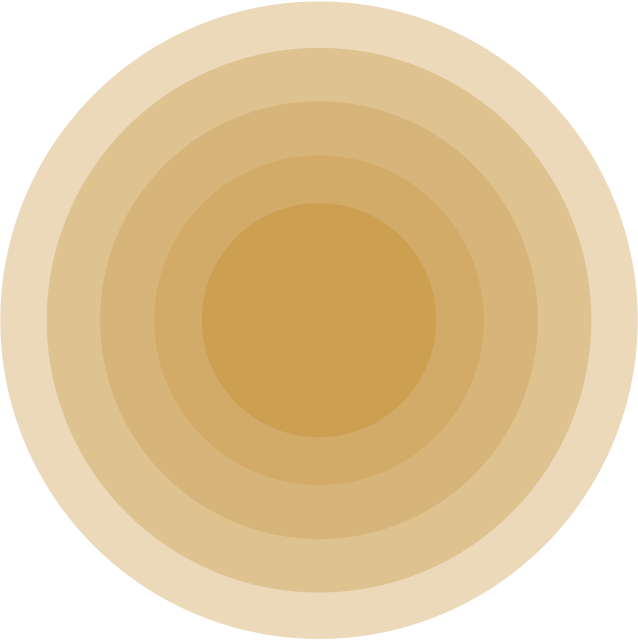
This background is drawn by a Shadertoy shader. Its source:

```glsl
// Five concentric discs in deepening shades of gold on a white ground.
// Each disc is a circle distance, painted from the largest to the smallest
// with an edge softened over about one pixel.

// Lays a centred disc of the given radius over the colour below it.
vec3 paintDisc(vec3 below, vec3 tint, float dist, float radius) {
    float coverage = clamp((radius - dist) * iResolution.y + 0.5, 0.0, 1.0);
    return mix(below, tint, coverage);
}

void mainImage(out vec4 fragColor, in vec2 fragCoord) {
    // Distance from the centre, in canvas heights
    vec2 centre = vec2(0.5, 0.4997) * iResolution.xy;
    float dist = length(fragCoord - centre) / iResolution.y;

    // Pale rim inward to the deep gold core
    vec3 color = vec3(1.0);
    color = paintDisc(color, vec3(0.925, 0.851, 0.731), dist, 0.498);
    color = paintDisc(color, vec3(0.871, 0.761, 0.565), dist, 0.4255);
    color = paintDisc(color, vec3(0.845, 0.706, 0.473), dist, 0.342);
    color = paintDisc(color, vec3(0.824, 0.671, 0.408), dist, 0.2575);
    color = paintDisc(color, vec3(0.800, 0.624, 0.318), dist, 0.183);

    fragColor = vec4(color, 1.0);
}
```
